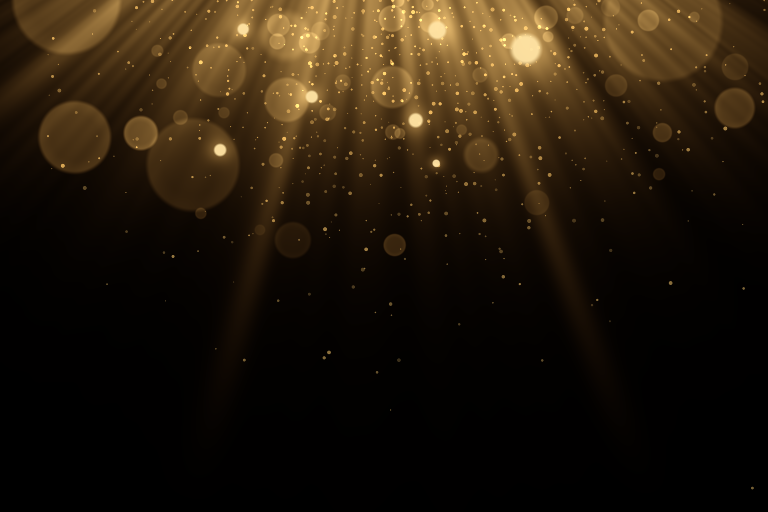
Reproduce this background procedurally as a Shadertoy shader.

```glsl
// Golden light rays falling from above through bokeh discs and drifting dust.

vec2 hash2(vec2 cell) {
    vec3 h = fract(cell.xyx * vec3(0.1031, 0.1030, 0.0973));
    h += dot(h, h.yzx + 33.33);
    return fract((h.xx + h.yz) * h.zy);
}

float gradientNoise(vec2 p) {
    vec2 i = floor(p), f = p - i;
    vec2 u = f * f * f * (f * (f * 6.0 - 15.0) + 10.0);
    vec4 corner;
    for (int k = 0; k < 4; k++) {
        vec2 o = vec2(k & 1, k >> 1);
        corner[k] = dot(hash2(i + o + 40.0) * 2.0 - 1.0, f - o);
    }
    return mix(mix(corner.x, corner.y, u.x), mix(corner.z, corner.w, u.x), u.y);
}

float bell(float x, float width) {
    return exp(-x * x / (width * width));
}

// Filled disc with a slightly brighter rim
float bokeh(vec2 offset, float radius, float blur) {
    float d = length(offset);
    float fill = 1.0 - smoothstep(radius - blur, radius + blur, d);
    return fill * (0.8 + 0.2 * smoothstep(0.6, 1.0, d / radius));
}

// Random discs on a grid, thinning out away from the light
float scatter(vec2 p, float cellSize, vec2 radii, float density, float seed, float blur) {
    vec2 cell = floor(p / cellSize);
    vec2 pick = hash2(cell + seed);
    vec2 jitter = hash2(cell + seed + 71.0);
    float radius = mix(radii.x, radii.y, pick.y * pick.y);
    float margin = (radius + blur) / cellSize;
    vec2 center = (cell + mix(vec2(margin), vec2(1.0 - margin), jitter)) * cellSize;
    vec2 spread = (center - vec2(0.82, 0.90)) / vec2(0.42, 0.29);
    float chance = density * exp(-dot(spread, spread));
    float shown = step(pick.x, chance);
    return shown * bokeh(p - center, radius, blur) * (0.35 + 0.65 * jitter.x);
}

void mainImage(out vec4 fragColor, in vec2 fragCoord) {
    vec2 p = fragCoord / iResolution.y;
    float pixel = 1.0 / iResolution.y;
    vec2 fromTop = p - vec2(0.76, 1.0);

    // Broad glow, strongest at the top centre
    float glow = 0.40 * bell(fromTop.x, 0.68) * bell(fromTop.y, 0.31);
    glow += 0.16 * bell(fromTop.x, 0.45) * bell(fromTop.y, 0.20);
    glow += 0.05 * bell(fromTop.x, 0.50) * bell(fromTop.y, 0.55);

    // Fan of rays; slope is constant along each one
    float slope = (p.x - 0.746) / (1.43 - p.y);
    float streaks = gradientNoise(vec2(slope * 8.0, 2.3))
                  + 0.5 * gradientNoise(vec2(slope * 23.0, 7.6));
    float light = glow * clamp(1.0 + 0.8 * streaks, 0.3, 1.8);

    // Two long beams and a wide one toward each upper corner
    float reach = smoothstep(0.0, 0.75, p.y) * (1.0 - 0.6 * smoothstep(0.7, 1.0, p.y));
    light += 0.15 * reach * (bell(slope + 0.264, 0.030) + bell(slope - 0.37, 0.030));
    float corners = bell(slope + 1.17, 0.08) + 0.8 * bell(slope - 1.35, 0.12);
    light += 0.13 * corners * smoothstep(0.68, 0.92, p.y);

    // Large translucent discs: centre, radius, strength
    vec4 discs[10] = vec4[10](
        vec4(0.130, 1.000, 0.105, 0.19), vec4(0.146, 0.732, 0.070, 0.23),
        vec4(0.377, 0.678, 0.090, 0.14), vec4(1.295, 0.957, 0.115, 0.13),
        vec4(1.435, 0.789, 0.039, 0.22), vec4(0.275, 0.740, 0.033, 0.34),
        vec4(0.428, 0.863, 0.052, 0.12), vec4(0.560, 0.805, 0.043, 0.17),
        vec4(0.766, 0.830, 0.041, 0.18), vec4(0.572, 0.531, 0.035, 0.10));
    for (int i = 0; i < 10; i++) {
        vec4 disc = discs[i];
        light += disc.w * bokeh(p - disc.xy, disc.z, 0.002 + 0.04 * disc.z);
    }
    light += 0.17 * bokeh(p - vec2(0.557, 0.93), 0.046, 0.012);
    light += 0.16 * bokeh(p - vec2(0.940, 0.697), 0.033, 0.006);

    // Scattered smaller discs
    for (int i = 0; i < 2; i++) {
        float layer = float(i);
        light += 0.22 * scatter(p + 0.03 * layer, 0.10 - 0.025 * layer,
                                vec2(0.010, 0.026), 0.38, 13.0 + 29.0 * layer, 0.002);
    }

    // Fine dust
    float dust = 0.0;
    for (int i = 0; i < 3; i++) {
        float layer = float(i);
        dust += scatter(p + 0.007 * layer, 0.018 + 0.009 * layer,
                        vec2(0.0009, 0.0038), 0.55, 5.0 + 37.0 * layer, 0.6 * pixel);
    }

    // Bright lights with halos: centre, radius
    vec3 lights[7] = vec3[7](
        vec3(1.027, 0.904, 0.032), vec3(0.854, 0.941, 0.019), vec3(0.812, 0.765, 0.015),
        vec3(0.609, 0.811, 0.013), vec3(0.430, 0.707, 0.013), vec3(0.475, 0.943, 0.012),
        vec3(0.852, 0.681, 0.008));
    float core = 0.0;
    for (int i = 0; i < 7; i++) {
        vec2 offset = p - lights[i].xy;
        float radius = lights[i].z;
        core += 1.0 - smoothstep(0.70 * radius, 1.1 * radius, length(offset));
        light += 0.26 * bell(length(offset), radius * 1.9);
    }

    // Warm tone curve, from dark brown to pale gold
    vec3 color = vec3(1.0, 0.82, 0.50) * pow(vec3(light), vec3(1.0, 1.15, 1.45));
    color += vec3(0.70, 0.57, 0.31) * dust;
    color = mix(color, vec3(1.0, 0.89, 0.64), min(core, 1.0) * 0.95);
    fragColor = vec4(min(color, 1.0), 1.0);
}
```
